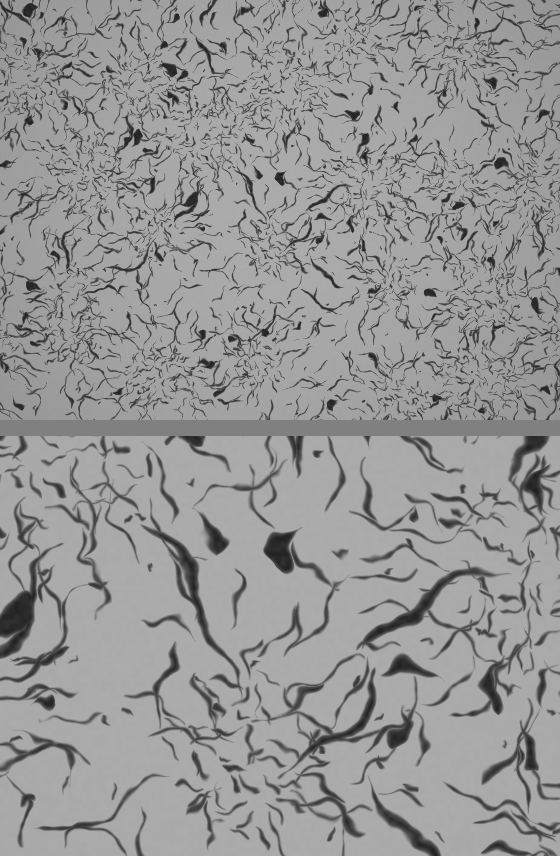
Top, the full canvas; bottom, a detail of the centre.
A Shadertoy shader for this texture:

```glsl
// Polished grey cast iron: dark graphite flakes gathered in radiating rosettes.

#define ROSETTE_CELL 0.25   // spacing of rosettes, in canvas heights
#define ROSETTE_SIZE 0.108  // mean rosette radius
#define WARP_COARSE 0.012   // slow bending of the flakes
#define WARP_FINE 0.0050    // tight kinks and curls
#define WIGGLE 0.11         // waviness along each flake
#define ROUGHNESS 0.0017    // unevenness of flake width
#define SOFTNESS 0.0013     // edge blur
#define METAL_CENTRE 0.670
#define METAL_FALLOFF 0.125
#define INK_DARK 0.16       // heart of thick chunks
#define INK_LIGHT 0.29      // thin strokes

vec3 hash3(vec2 p) {
    vec3 q = fract(vec3(p.xyx) * vec3(0.1031, 0.1030, 0.0973));
    q += dot(q, q.yxz + 33.33);
    return fract((q.xxy + q.yzz) * q.zyx);
}

vec2 noise2(vec2 p) {
    vec2 i = floor(p), f = fract(p);
    f = f * f * (3.0 - 2.0 * f);
    vec2 low = mix(hash3(i).xy, hash3(i + vec2(1, 0)).xy, f.x);
    vec2 high = mix(hash3(i + vec2(0, 1)).xy, hash3(i + vec2(1, 1)).xy, f.x);
    return mix(low, high, f.y);
}

// Offset from the dominant rosette centre (xy) and distance in its radii (z)
vec3 rosette(vec2 p) {
    vec2 home = floor(p / ROSETTE_CELL);
    vec3 best = vec3(0.0, 0.0, 1e3);
    for (int j = -1; j <= 1; j++)
    for (int i = -1; i <= 1; i++) {
        vec2 id = home + vec2(i, j);
        vec3 h = hash3(id + 71.0);
        vec2 offset = p - (id + 0.12 + 0.76 * h.xy) * ROSETTE_CELL;
        float s = length(offset) / (ROSETTE_SIZE * mix(0.7, 1.25, h.z));
        if (s < best.z) best = vec3(offset, s);
    }
    return best;
}

// Signed distance to one layer of wavy, bent flakes.
// size: half length, half width; band: allowed rosette radii;
// stray: angle away from radial; wedge: widening towards one end
float flakes(vec2 p, float cell, vec2 size, vec2 band, float stray,
             float wedge, float fill, float seed) {
    vec2 home = floor(p / cell);
    float nearest = 1.0;
    for (int j = -1; j <= 1; j++)
    for (int i = -1; i <= 1; i++) {
        vec2 id = home + vec2(i, j);
        vec3 place = hash3(id + seed);
        vec2 centre = (id + place.xy) * cell;
        vec2 q = p - centre;
        if (place.z > fill || length(q) > size.x * 1.15) continue;

        vec3 shape = hash3(id + seed + 137.0);
        vec3 turn = hash3(id + seed + 291.0);
        vec3 ros = rosette(centre);
        float s = ros.z + 0.25 * (turn.z - 0.5);
        if (s < band.x || s > band.y) continue;

        // Local frame, radial from the rosette with a random turn
        float angle = stray * (2.0 * turn.x - 1.0);
        vec2 radial = normalize(ros.xy + 1e-5);
        vec2 along = cos(angle) * radial
                   + sin(angle) * vec2(-radial.y, radial.x);
        float halfLen = size.x * mix(0.45, 1.0, shape.x);
        float t = dot(q, along) / halfLen;
        float bend = 0.9 * (turn.y - 0.5);
        float phase = 4.5 * t + 6.28 * shape.z;
        float y = dot(q, vec2(-along.y, along.x))
                - halfLen * (bend * (t * t - 0.35) + WIGGLE * sin(phase));

        float width = size.y * mix(0.65, 1.7, shape.y * shape.y * shape.y);
        width *= (1.0 - t * t * t * t) * (1.0 + wedge * t);
        float slope = 2.0 * bend * t + 4.5 * WIGGLE * cos(phase);
        float d = (abs(y) - width) / sqrt(1.0 + slope * slope);
        nearest = min(nearest, max(d, (abs(t) - 1.0) * halfLen));
    }
    return nearest;
}

float graphite(vec2 p) {
    // Long flakes, open matrix, radial rim, curled core, chunks, specks
    float d = flakes(p, 0.10, vec2(0.080, 0.0026), vec2(0.75, 9.0), 0.6, 0.6, 0.65, 11.0);
    d = min(d, flakes(p, 0.052, vec2(0.042, 0.0020), vec2(0.9, 9.0), 1.2, 0.6, 0.88, 23.0));
    d = min(d, flakes(p, 0.044, vec2(0.037, 0.0019), vec2(0.5, 1.3), 0.4, 0.6, 1.00, 37.0));
    d = min(d, flakes(p, 0.017, vec2(0.0148, 0.00145), vec2(0.0, 0.75), 1.4, 0.4, 0.95, 53.0));
    d = min(d, flakes(p, 0.055, vec2(0.024, 0.0070), vec2(0.4, 1.7), 0.8, 0.95, 0.18, 67.0));
    return min(d, flakes(p, 0.030, vec2(0.007, 0.0020), vec2(0.0, 9.0), 1.5, 0.3, 0.25, 83.0));
}

void mainImage(out vec4 fragColor, in vec2 fragCoord) {
    vec2 uv = fragCoord / iResolution.y;
    vec2 fromCentre = uv - 0.5 * iResolution.xy / iResolution.y;

    // Irregular flake paths and edges
    vec2 p = uv + 3.0;
    p += WARP_COARSE * (noise2(uv * 24.0) - 0.5);
    p += WARP_FINE * (noise2(uv * 85.0 + 19.0) - 0.5);
    float d = graphite(p) + ROUGHNESS * (noise2(uv * 150.0 + 7.0).x - 0.5);
    float edge = max(SOFTNESS, 0.7 / iResolution.y);
    float cover = 1.0 - smoothstep(-edge, edge, d);

    // Metal darkening to the corners, graphite darkening with thickness
    vec2 grain = noise2(uv * 260.0 + 41.0);
    float metal = METAL_CENTRE - METAL_FALLOFF * dot(fromCentre, fromCentre);
    metal += 0.012 * (grain.x - 0.5);
    float depth = smoothstep(0.0005, 0.004, -d);
    float ink = mix(INK_LIGHT, INK_DARK, depth) + 0.07 * (grain.y - 0.5);
    fragColor = vec4(vec3(mix(metal, ink, cover)), 1.0);
}
```
